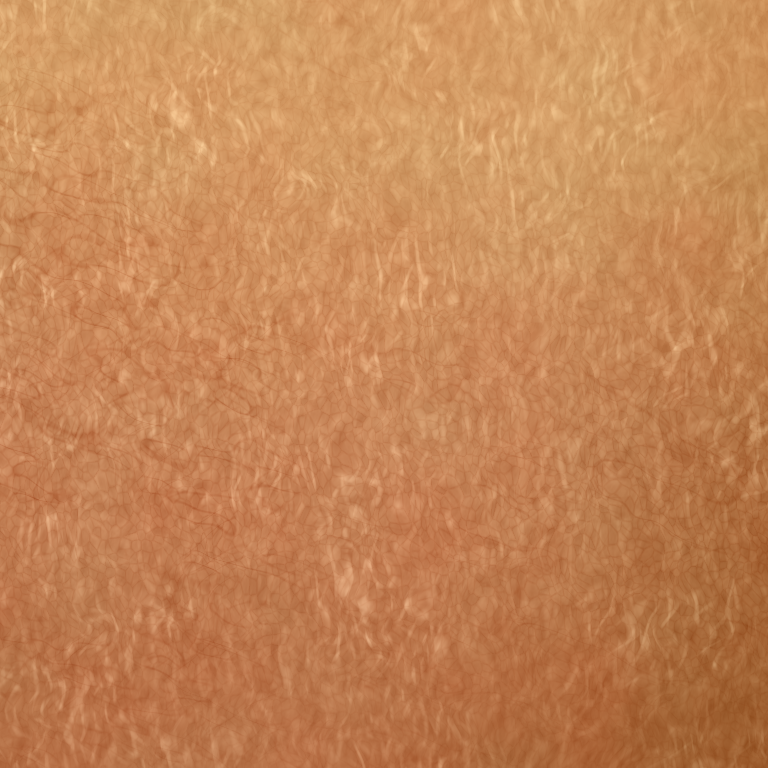
Write a Shadertoy shader that draws this texture.

```glsl
float hash(vec2 p) {
    vec3 q = fract(vec3(p.xyx) * 0.1031);
    q += dot(q, q.yzx + 33.33);
    return fract((q.x + q.y) * q.z);
}

float noise(vec2 p) {
    vec2 i = floor(p), f = fract(p);
    f = f * f * (3.0 - 2.0 * f);
    return mix(mix(hash(i), hash(i + vec2(1, 0)), f.x),
               mix(hash(i + vec2(0, 1)), hash(i + vec2(1, 1)), f.x), f.y);
}

float fbm(vec2 p) {
    float sum = 0.0, amp = 0.5;
    for (int i = 0; i < 4; i++) {
        sum += amp * noise(p);
        p = mat2(1.6, 1.2, -1.2, 1.6) * p + 17.3;
        amp *= 0.5;
    }
    return sum / 0.9375;
}

// Coordinates along and across a direction, scaled by separate frequencies
vec2 grainSpace(vec2 p, float degrees, vec2 freq) {
    float a = radians(degrees), c = cos(a), s = sin(a);
    return vec2(c * p.x + s * p.y, c * p.y - s * p.x) * freq + 60.0;
}

// Short soft strokes lying along a direction
float strokes(vec2 p, float degrees, vec2 freq, float threshold) {
    return smoothstep(threshold, 1.0, noise(grainSpace(p, degrees, freq)));
}

// Thin winding lines where stretched noise crosses its middle value
float creases(vec2 p, float degrees, vec2 freq, float width) {
    float n = noise(grainSpace(p, degrees, freq));
    return 1.0 - smoothstep(0.0, width, abs(n - 0.5));
}

// x: distance to the cell border, y: random tone of the cell
vec2 skinCells(vec2 p) {
    vec2 base = floor(p);
    float nearest = 9.0, second = 9.0, tone = 0.0;
    for (int y = -1; y <= 1; y++) {
        for (int x = -1; x <= 1; x++) {
            vec2 cell = base + vec2(x, y);
            vec2 site = cell + vec2(hash(cell), hash(cell + 41.7));
            float d = length(p - site);
            if (d < nearest) {
                second = nearest;
                nearest = d;
                tone = hash(cell + 93.1);
            } else {
                second = min(second, d);
            }
        }
    }
    return vec2(second - nearest, tone);
}

// Broad light falling from the top, fading toward the lower right
vec3 skinLight(vec2 uv) {
    vec3 lowTone = vec3(0.695, 0.425, 0.262);
    vec3 midTone = vec3(0.775, 0.510, 0.340);
    vec3 highTone = vec3(0.830, 0.610, 0.395);
    float patches = fbm(uv * 4.0 + 8.0) - 0.5;
    float height = uv.y + 0.16 * patches + 0.05 * sin(uv.x * 3.1);
    vec3 color = mix(lowTone, midTone, smoothstep(-0.1, 0.55, height));
    color = mix(color, highTone, smoothstep(0.4, 0.95, height));
    float edge = smoothstep(0.65, 1.1, uv.x);
    float corner = smoothstep(0.55, 1.3, uv.x + 0.5 * (0.5 - uv.y));
    color -= edge * vec3(0.035, 0.040, 0.040);
    color -= corner * vec3(0.070, 0.055, 0.075);
    float flush = fbm(uv * 9.0 + 31.0) - 0.5;
    return color + flush * vec3(0.015, -0.045, -0.035);
}

void mainImage(out vec4 fragColor, in vec2 fragCoord) {
    vec2 uv = fragCoord / iResolution.xy;
    vec3 color = skinLight(uv);

    // Sharp diagonal band of focus, softer toward two corners
    float blurTop = smoothstep(0.55, 1.0, uv.y + 0.35 * (uv.x - 0.5));
    float blurLow = smoothstep(0.35, 0.0, uv.y);
    float focus = 1.0 - 0.55 * max(blurTop, blurLow);
    float leftSide = 1.0 - smoothstep(0.35, 0.85, uv.x);
    float rightSide = smoothstep(0.45, 0.9, uv.x);

    vec2 warp = vec2(noise(uv * 28.0), noise(uv * 28.0 + 50.0)) - 0.5;
    vec2 p = uv + 0.014 * warp;

    // Fine cells and mottled grain
    vec2 cells = skinCells(grainSpace(p, 12.0, vec2(105.0, 72.0)));
    float groove = 1.0 - smoothstep(0.0, 0.32, cells.x);
    float grain = fbm(grainSpace(p, 80.0, vec2(55.0, 110.0))) - 0.5;
    color += (cells.y - 0.5) * focus * vec3(0.030, 0.036, 0.034);
    color += grain * vec3(0.100, 0.125, 0.120);
    color -= (groove - 0.3) * focus * vec3(0.022, 0.036, 0.036);

    // Reddish creases, strongest on the left
    float creaseMask = smoothstep(0.3, 0.65, fbm(uv * 7.0 + 3.0));
    float lines = creases(p, -22.0, vec2(20.0, 60.0), 0.09);
    lines += 0.6 * creases(p, 38.0, vec2(24.0, 62.0), 0.09);
    float folds = creases(p, -28.0, vec2(5.0, 17.0), 0.022);
    float creaseAmount = lines * mix(0.35, 1.0, leftSide) * focus + 0.7 * folds * focus;
    color -= creaseAmount * creaseMask * vec3(0.034, 0.056, 0.054);

    // Pale glints, nearly upright, with slanted ones on the right
    float glints = strokes(p, 98.0, vec2(42.0, 170.0), 0.58);
    glints += 0.8 * strokes(p, 68.0, vec2(50.0, 150.0), 0.62);
    glints += 0.6 * leftSide * strokes(p, 140.0, vec2(60.0, 130.0), 0.62);
    glints += 0.6 * rightSide * strokes(p, 36.0, vec2(30.0, 150.0), 0.62);
    float glintMask = 0.45 + 0.8 * smoothstep(0.35, 0.7, fbm(uv * 11.0 + 70.0));
    color += glints * glintMask * mix(0.65, 1.0, focus) * vec3(0.070, 0.095, 0.095);

    fragColor = vec4(clamp(color, 0.0, 1.0), 1.0);
}
```
